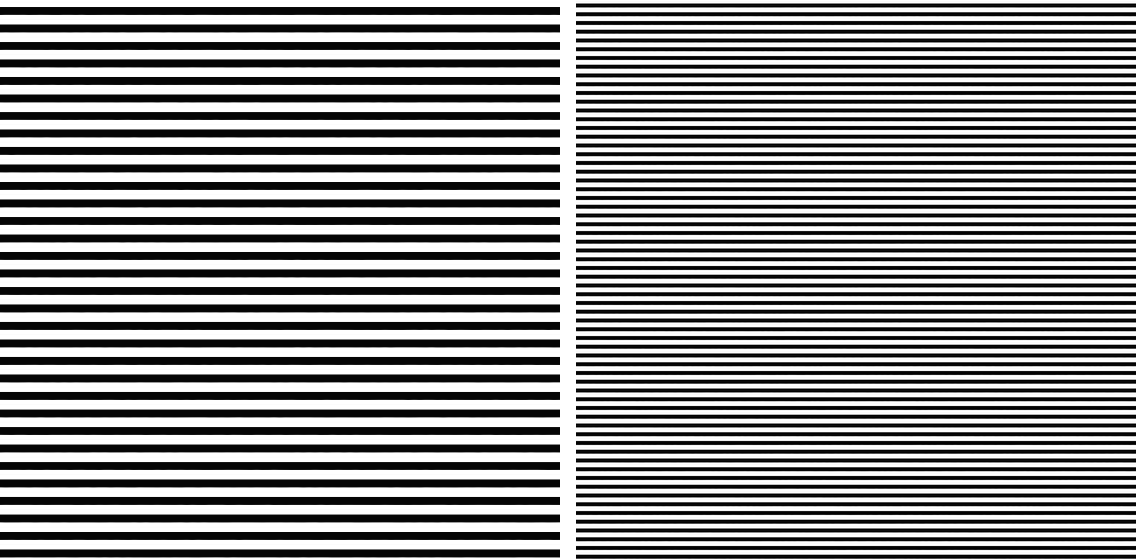
Left: one tile. Right: repeated 2 by 2.
Reproduce this pattern procedurally as a Shadertoy shader.

```glsl
// Even horizontal black stripes on white with slightly uneven soft edges
#define STRIPES 32.0        // repeats down the canvas
#define CENTER 0.374        // stripe centre within its repeat, from below
#define WIDTH 0.4516        // stripe width as a share of the repeat
#define ROW_JITTER 0.004    // edge shift from stripe to stripe
#define EDGE_WOBBLE 0.003   // waver along the lower edge
#define WOBBLE_CELLS 96.0   // noise cells across, whole for tiling
#define GAP_TINT 0.012      // faint line in the middle of each gap
#define INK vec3(0.02)
#define PAPER vec3(1.0)

float hash(vec2 p) {
    return fract(sin(dot(p, vec2(12.9898, 78.233))) * 43758.5453);
}

// Smooth noise along x that wraps after WOBBLE_CELLS, in -1..1
float wrappedNoise(float x, float row) {
    float cell = floor(x);
    float blend = smoothstep(0.0, 1.0, x - cell);
    float a = hash(vec2(mod(cell, WOBBLE_CELLS), row));
    float b = hash(vec2(mod(cell + 1.0, WOBBLE_CELLS), row));
    return 2.0 * mix(a, b, blend) - 1.0;
}

void mainImage(out vec4 fragColor, in vec2 fragCoord) {
    vec2 uv = fragCoord / iResolution.xy;
    float row = floor(uv.y * STRIPES);
    float y = fract(uv.y * STRIPES) - CENTER;
    float pixel = STRIPES / iResolution.y;

    // Signed distance to the stripe, with a small waver on its lower edge
    float shift = ROW_JITTER * (2.0 * hash(vec2(row, 7.0)) - 1.0);
    float wobble = EDGE_WOBBLE * wrappedNoise(uv.x * WOBBLE_CELLS, row);
    float upper = y - 0.5 * WIDTH - shift;
    float lower = -y - 0.5 * WIDTH + wobble;
    float coverage = clamp(0.5 - max(upper, lower) / pixel, 0.0, 1.0);

    // Barely visible line halfway between stripes
    float gapDistance = 0.5 - abs(fract(y) - 0.5);
    float tint = GAP_TINT * smoothstep(0.44, 0.5, gapDistance);

    fragColor = vec4(mix(PAPER - tint, INK, coverage), 1.0);
}
```
